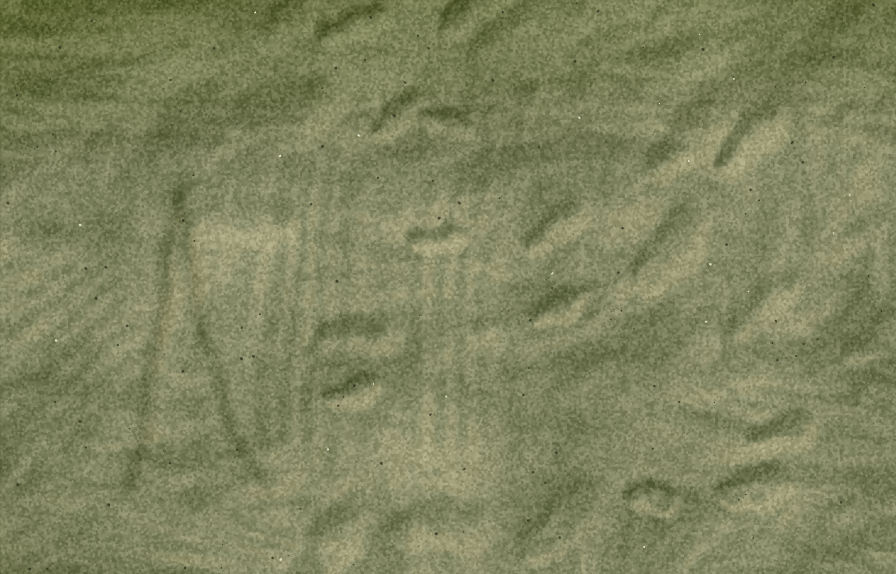
Write a Shadertoy shader that draws this texture.

```glsl
// Trampled olive sand: a height field of dunes, footprints, drag furrows and
// grooves, lit from the upper left by its slope at a fine and a broad scale.
// Cellular noise adds the grains and the scattered pebbles.
#define SAND_TONE 0.70
#define GRAIN 0.53
#define GRAIN_FREQ 235.0
#define SWELL_HEIGHT 0.0115
#define BROAD_TONE 0.11
#define PRINT_DEPTH 0.0165
#define PRINT_CELL 0.18
#define FURROW_HEIGHT 0.0015
#define GROOVE_DEPTH 0.004
#define LIGHT_DIR vec2(-0.53, 0.85)

const vec3 SHADOW = vec3(0.31, 0.34, 0.20);
const vec3 SUNLIT = vec3(0.60, 0.61, 0.475);
const vec3 WARM = vec3(0.035, 0.015, 0.0);
const vec3 OLIVE = vec3(0.0, 0.005, -0.035);

vec3 hash3(vec2 p) {
    vec3 q = fract(p.xyx * vec3(0.1031, 0.1030, 0.0973));
    q += dot(q, q.yxz + 33.33);
    return fract((q.xxy + q.yzz) * q.zyx);
}
// x: distance to nearest point, y: its random id, z: ids blended smoothly
vec3 cellular(vec2 p) {
    vec2 nearest = vec2(9.0, 0.0), blend = vec2(0.0);
    for (int k = 0; k < 9; k++) {
        vec2 cell = floor(p) + vec2(k % 3 - 1, k / 3 - 1);
        vec3 rnd = hash3(cell);
        float d = length(cell + rnd.xy - p);
        if (d < nearest.x) nearest = vec2(d, rnd.z);
        blend += exp(-7.0 * d * d) * vec2(rnd.z, 1.0);
    }
    return vec3(nearest, blend.x / blend.y);
}
// Layered, warped sines
float swell(vec2 p) {
    float sum = 0.0, amp = 1.0;
    p *= 7.0;
    for (int i = 0; i < 6; i++) {
        p = mat2(0.8, 0.6, -0.6, 0.8) * p * 1.55 + 1.7;
        p += 0.55 * sin(p.yx * 0.8 + float(i));
        sum += amp * sin(p.x) * sin(p.y);
        amp *= 0.62;
    }
    return sum;
}
// Sole and heel dents with a faint rim, one chance per cell
float footprints(vec2 p) {
    p += 0.006 * sin(p.yx * 37.0 + 3.0 * sin(p * 17.0)) + 0.002 * sin(p.yx * 110.0);
    float height = 0.0;
    for (int k = 0; k < 9; k++) {
        vec2 cell = floor(p / PRINT_CELL) + vec2(k % 3 - 1, k / 3 - 1);
        vec3 rnd = hash3(cell + 31.0), shape = hash3(cell + 77.0);
        vec2 q = p - (cell + 0.15 + 0.7 * rnd.xy) * PRINT_CELL;
        float angle = 0.35 + 1.2 * (shape.x - 0.5);
        q = mat2(cos(angle), -sin(angle), sin(angle), cos(angle)) * q / (0.6 + 0.6 * shape.y);
        float sole = length((q - vec2(0.02, 0.0)) / vec2(0.055, 0.034));
        float heel = length((q + vec2(0.05, 0.004)) / vec2(0.030, 0.024));
        float d = -log(exp(-5.0 * sole) + exp(-5.0 * heel)) / 5.0;
        float soft = mix(0.25, 0.85, shape.z);
        float dent = 1.0 - smoothstep(1.0 - soft, 1.0 + 0.6 * soft, d);
        float strength = smoothstep(0.05, 0.75, rnd.z) * mix(0.3, 1.0, smoothstep(0.4, 0.65, p.x));
        height += strength * (0.1 * exp(-6.0 * (d - 1.4) * (d - 1.4)) - dent);
    }
    return height;
}
// Two grooves that part downwards from a shared top
float grooves(vec2 p) {
    float t = clamp((0.70 - p.y) / 0.57, 0.0, 1.0), wobble = 0.004 * sin(p.y * 31.0);
    float left = (p.x - mix(0.317, 0.232, t) - wobble) / 0.015;
    float right = (p.x - 0.322 - 0.145 * t * t + wobble) / 0.014;
    float ends = smoothstep(0.10, 0.18, p.y) * (1.0 - smoothstep(0.62, 0.71, p.y));
    return ends * (exp(-left * left) + 0.9 * exp(-right * right));
}
// Region swept by vertical drag marks
float dragged(vec2 p) {
    return smoothstep(0.30, 0.4, p.x) * (1.0 - smoothstep(0.6, 1.3, p.x))
         * smoothstep(0.12, 0.22, p.y) * (1.0 - smoothstep(0.66, 0.76, p.y));
}
float sandHeight(vec2 p) {
    float x = p.x + 0.03 * sin(p.y * 5.0) + 0.008 * sin(p.y * 13.0 + p.x * 9.0);
    float furrow = sin(x * 125.0 + 2.0 * sin(x * 23.0)) + 0.8 * sin(x * 57.0);
    float y = p.y + 0.02 * sin(p.x * 4.0) + 0.004 * sin(p.x * 17.0);
    float streak = sin(y * 140.0 + 2.0 * sin(y * 31.0)) + sin(y * 73.0 + p.x * 4.0);
    float bands = exp(-pow((p.y - 0.79) / 0.07, 2.0)) + 0.6 * exp(-pow((p.y - 0.12) / 0.04, 2.0));
    float ripple = sin(y * 120.0 - x * 75.0 + 2.0 * sin(x * 19.0)) * exp(-9.0 * dot(p - vec2(0.1, 0.43), p - vec2(0.1, 0.43)) * 4.0);
    return SWELL_HEIGHT * swell(p * vec2(0.9, 1.1)) * (1.0 - 0.5 * dragged(p))
         + PRINT_DEPTH * footprints(p) - GROOVE_DEPTH * grooves(p)
         + FURROW_HEIGHT * (dragged(p) * furrow + 0.6 * bands * streak + ripple);
}

void mainImage(out vec4 fragColor, in vec2 fragCoord) {
    vec2 p = fragCoord / iResolution.y, uv = fragCoord / iResolution.xy;
    // Slope towards the light, softly limited
    vec2 near = 0.004 * LIGHT_DIR, far = 0.016 * LIGHT_DIR;
    float slope = 0.6 * (sandHeight(p - near) - sandHeight(p + near)) / 0.008
                + 0.8 * (sandHeight(p - far) - sandHeight(p + far)) / 0.032;
    float shade = 0.75 * slope / (1.0 + (slope > 0.0 ? 2.2 : 0.8) * abs(slope));
    // Broad patches, pale columns, darker top and corners
    float top = smoothstep(0.6, 1.05, uv.y) * mix(1.0, 0.6, uv.x);
    float corner = smoothstep(0.45, 0.85, length(uv - vec2(0.55, 0.45)));
    float column = sin(p.x * 15.0 + 2.3 + 0.5 * sin(p.y * 7.0)) * dragged(p);
    float broad = BROAD_TONE * swell(p * 0.6 + 4.0) + 0.08 * column - 0.27 * top - 0.2 * corner;
    // Grains, fine and coarse
    float grain = GRAIN * (cellular(p * GRAIN_FREQ).z - 0.5);
    grain += 0.14 * (0.45 - cellular(p * GRAIN_FREQ * 0.45 + 9.0).x);
    float tone = SAND_TONE + shade + broad + grain - 0.3 * grooves(p);
    vec3 color = mix(SHADOW, SUNLIT, clamp(tone, -0.3, 1.3));
    color += WARM * smoothstep(0.0, 0.25, shade + 0.5 * broad) * (1.0 - top) + OLIVE * (top + 0.4 * corner);
    // Sparse dark and pale pebbles of mixed size
    vec3 pebble = cellular(p * 44.0 + 0.03 * sin(p.yx * 330.0) + 5.0);
    float size = 0.06 + 0.09 * fract(pebble.y * 571.0);
    float spot = 1.0 - smoothstep(0.4 * size, 1.2 * size, pebble.x);
    color = mix(color, vec3(0.17, 0.18, 0.10), 0.75 * spot * step(0.955, pebble.y) * step(pebble.y, 0.99));
    color = mix(color, vec3(0.86, 0.87, 0.76), spot * step(0.993, pebble.y));
    fragColor = vec4(color, 1.0);
}
```
